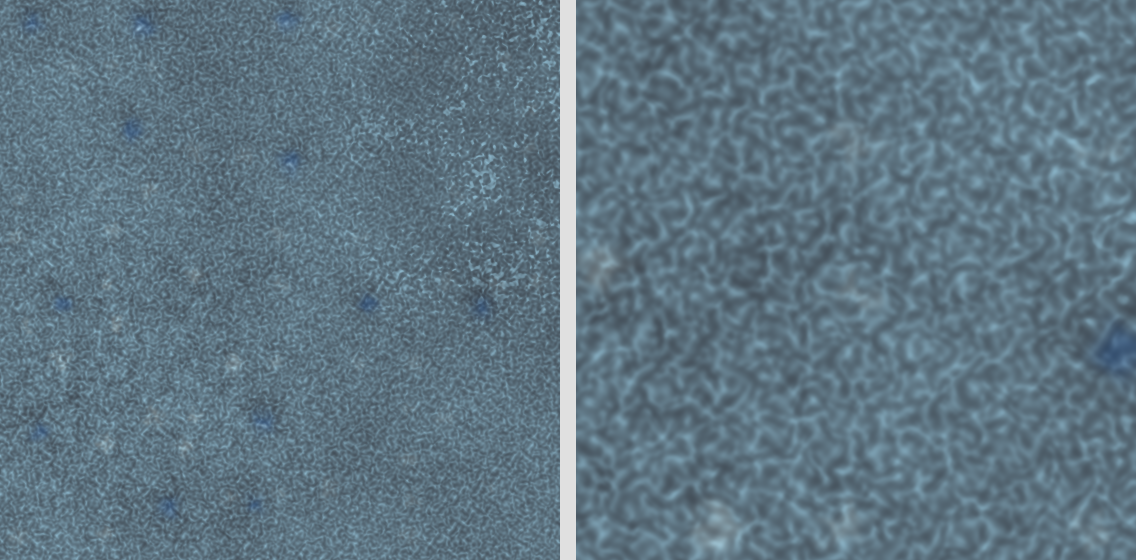
Left: the whole. Right: its middle third, enlarged.
Give the GLSL for this texture, as a three.js fragment shader.

```glsl
#define BASE_COLOR vec3(0.368, 0.458, 0.512)
#define TONE_SLOPE vec3(0.70, 1.00, 1.10)
#define SPOT_BLUE vec3(0.22, 0.36, 0.54)
#define GRAIN_SCALE 150.0
#define GRAIN_CONTRAST 0.053
#define MOTTLE_CONTRAST 0.017
#define BROAD_CONTRAST 0.013
#define FLAKE_LIGHT 0.15
#define SPOT_CELLS 5.0
#define SPOT_SHARE 0.55
#define SPECK_CELLS 13.0
#define SPECK_SHARE 0.30

varying vec2 vUv;

vec2 hash2(vec2 p) {
  vec2 q = vec2(dot(p, vec2(127.1, 311.7)), dot(p, vec2(269.5, 183.3)));
  return fract(sin(q) * 43758.5453);
}

vec2 gradient(vec2 cell) {
  float angle = 6.28318 * hash2(cell).x;
  return vec2(cos(angle), sin(angle));
}

// Gradient noise scaled to roughly unit deviation
float noise(vec2 p) {
  vec2 i = floor(p), f = p - i;
  vec2 u = f * f * f * (f * (f * 6.0 - 15.0) + 10.0);
  vec2 e = vec2(1.0, 0.0);
  float low = mix(dot(gradient(i), f), dot(gradient(i + e.xy), f - e.xy), u.x);
  float high = mix(dot(gradient(i + e.yx), f - e.yx),
                   dot(gradient(i + e.xx), f - e.xx), u.x);
  return 4.0 * mix(low, high, u.y);
}

vec2 turn(vec2 p) {
  return mat2(0.8, 0.6, -0.6, 0.8) * p;
}

float blob(vec2 offset, float radius) {
  return exp(-dot(offset, offset) / (radius * radius));
}

// Short wormy fibres with a slight bias towards light peaks
float fibreGrain(vec2 p) {
  vec2 warp = vec2(noise(p * 60.0 + 7.0), noise(p * 60.0 + 31.0)) * 0.0009;
  vec2 q = turn(p + warp) * GRAIN_SCALE;
  float n = 0.9 * noise(q) + 0.45 * noise(turn(q) * 0.7 + 19.0);
  return n + 0.12 * (n * n - 1.0);
}

// Blue stains: x is stain cover, y the dark halo, z the light core
vec3 stains(vec2 p) {
  vec2 q = p * SPOT_CELLS;
  q += 0.015 * vec2(noise(p * 45.0), noise(p * 45.0 + 13.0));
  vec3 cover = vec3(0.0);
  for (int y = -1; y <= 1; y++) {
    for (int x = -1; x <= 1; x++) {
      vec2 cell = floor(q) + vec2(float(x), float(y));
      vec2 pick = hash2(cell + 57.0);
      vec2 away = q - cell - 0.1 - 0.8 * hash2(cell + 3.0);
      float present = step(pick.x, SPOT_SHARE);
      vec2 lean = vec2(pick.y - 0.5, 0.6) * 0.18;
      float radius = mix(0.065, 0.1, pick.y);
      float core = blob((away + lean * 0.3) * vec2(1.0, 1.4), 0.035);
      cover += present * vec3(blob(away, radius), blob(away - lean, 0.15),
                              core * smoothstep(0.25, 0.8, pick.y));
    }
  }
  return min(cover, 1.0);
}

// Small pale chips with ragged outlines
float paleSpecks(vec2 p) {
  vec2 q = p * SPECK_CELLS;
  q += 0.07 * vec2(noise(p * 75.0 + 5.0), noise(p * 75.0 + 41.0));
  vec2 cell = floor(q);
  vec2 pick = hash2(cell + 91.0);
  vec2 away = q - cell - 0.3 - 0.4 * hash2(cell + 23.0);
  return step(pick.x, SPECK_SHARE) * blob(away, mix(0.09, 0.18, pick.y));
}

void main() {
  vec2 p = vUv;
  float grain = fibreGrain(p);
  float mottle = noise(turn(p) * 34.0 + 11.0) + 0.6 * noise(p * 70.0 + 3.0);
  float broad = noise(p * 4.0 + 2.0) + 0.6 * noise(turn(p) * 9.0);

  // Worn zone to the upper right, crusty zone to the lower left
  float worn = smoothstep(0.5, 0.85, p.x) * smoothstep(0.25, 0.6, p.y);
  float crust = blob(p - vec2(0.2, 0.33), 0.28);

  float tone = GRAIN_CONTRAST * grain * (1.0 + 0.12 * crust - 0.2 * worn);
  tone += MOTTLE_CONTRAST * mottle * (0.6 + 0.8 * crust);
  tone += BROAD_CONTRAST * broad - 0.042 * worn + 0.008 * crust;

  // Clustered light flakes in the worn zone
  float cluster = noise(turn(p) * 8.0 + 27.0) + 0.5 * noise(p * 19.0);
  float flake = noise(turn(p) * 72.0 + 17.0) + 0.6 * grain + 0.6 * cluster;
  tone += FLAKE_LIGHT * worn * smoothstep(0.7, 2.6, flake);

  vec3 stain = stains(p);
  tone -= 0.055 * stain.y;
  vec3 color = BASE_COLOR + TONE_SLOPE * tone;
  color = mix(color, SPOT_BLUE + 0.5 * tone, 0.6 * stain.x);
  color += vec3(0.22, 0.24, 0.22) * stain.z;
  color += vec3(0.15, 0.14, 0.12) * paleSpecks(p) * (0.4 + 0.6 * crust);

  gl_FragColor = vec4(color, 1.0);
}
```
